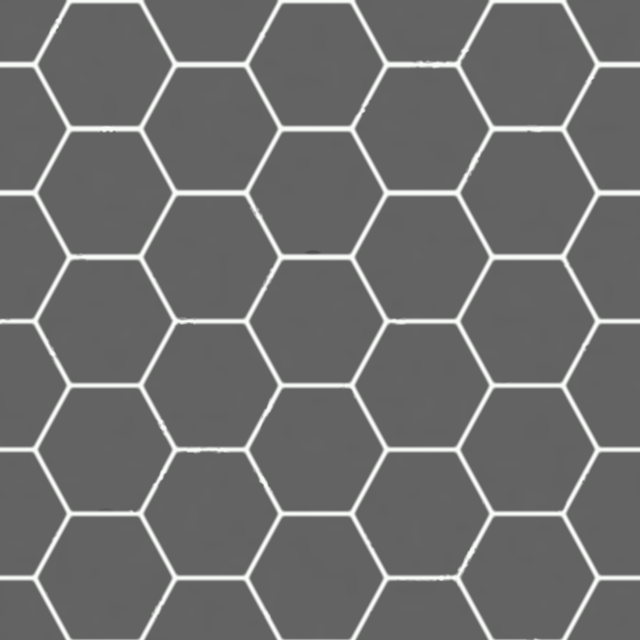
Reproduce this pattern procedurally as a three.js fragment shader.

```glsl
varying vec2 vUv;

const vec2 CELL = vec2(0.3301, 0.2005);

float hash(vec2 p) {
  return fract(sin(dot(p, vec2(127.1, 311.7))) * 43758.5453);
}

float noise(vec2 p) {
  vec2 i = floor(p), f = fract(p);
  f = f * f * (3.0 - 2.0 * f);
  return mix(mix(hash(i), hash(i + vec2(1.0, 0.0)), f.x),
             mix(hash(i + vec2(0.0, 1.0)), hash(i + 1.0), f.x), f.y);
}

float smoothMax(float a, float b, float k) {
  float h = max(k - abs(a - b), 0.0) / k;
  return max(a, b) + 0.25 * k * h * h;
}

// Signed distance to the nearest flat-topped hexagon of one lattice
float hexLattice(vec2 p, float flatSwell) {
  vec2 q = p - CELL * floor(p / CELL + 0.5);
  vec2 normal = normalize(vec2(CELL.y / 2.0, CELL.x / 6.0));
  float slant = dot(sqrt(q * q + 6e-6), normal) - normal.x * CELL.x / 3.0;
  float flatEdge = abs(q.y) - CELL.y / 2.0 + flatSwell;
  return smoothMax(slant, flatEdge, 0.004);
}

float smudge(vec2 center) {
  return 1.0 - smoothstep(0.5, 1.0, length((vUv - center) / vec2(0.015, 0.005)));
}

void main() {
  vec2 p = vUv - vec2(0.4944, 0.498);

  // Flat edges grow heavier toward the top
  float swell = 0.0007 * smoothstep(0.52, 0.6, vUv.y);
  float inside = -min(hexLattice(p, swell), hexLattice(p + CELL * 0.5, swell));

  // Sparse rough patches along the edges
  float rough = smoothstep(0.76, 0.86, noise(vUv * 24.0));
  inside += rough * 0.003 * (noise(vUv * 190.0) - 0.5);
  float line = 1.0 - smoothstep(0.0004, 0.0066, inside);

  // Grey fill with faint stains beside two flat edges
  vec3 fill = vec3(0.388 + 0.006 * (noise(vUv * 40.0) - 0.5));
  fill *= 1.0 - 0.22 * smudge(vec2(0.489, 0.605)) - 0.1 * smudge(vec2(0.165, 0.202));

  gl_FragColor = vec4(mix(fill, vec3(0.975, 0.985, 0.975), line), 1.0);
}
```
